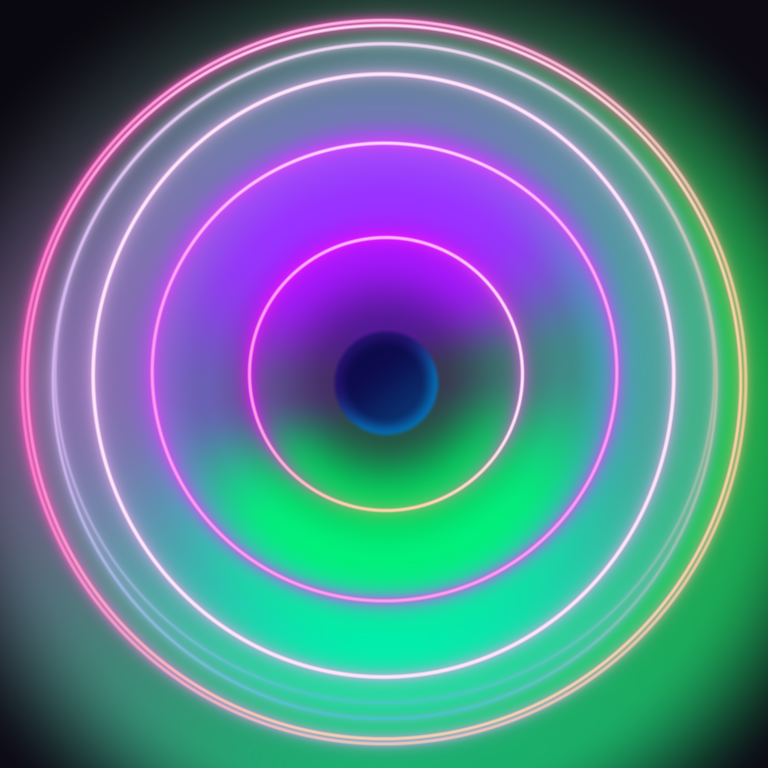
Write a WebGL 2 fragment shader that draws this background.

```glsl
#version 300 es
precision highp float;
// Concentric neon rings over a violet-to-green radial field with a dark blue orb.
// The field blends four compass colours at each radius; thin ellipses with
// soft halos are laid over it, and the outside fades into a dark vignette.
uniform vec2 u_resolution;
out vec4 outColor;

const vec3 NIGHT = vec3(0.05, 0.04, 0.08);
const vec3 MAGENTA = vec3(0.95, 0.08, 1.0);
const vec3 PINK = vec3(1.0, 0.32, 0.75);
const vec3 PEACH = vec3(1.0, 0.83, 0.68);
const vec3 PALE = vec3(1.0, 0.90, 0.98);
const vec3 LILAC = vec3(0.76, 0.64, 0.88);

// Blend four colours by direction; a higher focus narrows the side colours.
vec3 compass(vec2 dir, float focus, vec3 top, vec3 right, vec3 bottom, vec3 left) {
    float side = pow(abs(dir.x), focus);
    return mix(dir.y > 0.0 ? top : bottom, dir.x > 0.0 ? right : left, side);
}

// Signed distance to an ellipse, close enough for nearly round rings.
float ellipseDistance(vec2 p, vec2 radii) {
    return (length(p / radii) - 1.0) * min(radii.x, radii.y);
}

// Lay a soft halo and a bright core along an ellipse.
vec3 addRing(vec3 base, vec2 p, vec2 radii, vec3 core, vec3 halo,
             float width, float spread, float strength) {
    float d = abs(ellipseDistance(p, radii));
    float pixel = 0.7 / min(u_resolution.x, u_resolution.y);
    float line = 1.0 - smoothstep(width - pixel, width + pixel + 0.0015, d);
    vec3 lit = mix(base, halo, 0.85 * strength * exp(-d / spread));
    return mix(lit, core, line * strength);
}

// Radial sequence of directional colours, split along a slightly tilted line.
vec3 colourField(vec2 p) {
    float r = length(p);
    vec2 dir = p / max(r, 0.0001);
    vec2 tilted = normalize(vec2(dir.x, dir.y - 0.10 * dir.x) + 0.00001);
    vec3 c = compass(tilted, 4.0, vec3(0.32, 0.10, 0.58), vec3(0.22, 0.22, 0.32),
                     vec3(0.15, 0.32, 0.27), vec3(0.27, 0.18, 0.40));
    vec3 inner = compass(tilted, 8.0, vec3(0.63, 0.09, 0.98), vec3(0.22, 0.45, 0.42),
                         vec3(0.0, 0.83, 0.37), vec3(0.36, 0.32, 0.56));
    vec3 middle = compass(tilted, 8.0, vec3(0.60, 0.20, 1.0), vec3(0.25, 0.54, 0.53),
                          vec3(0.0, 0.94, 0.48), vec3(0.41, 0.38, 0.70));
    vec3 edge = compass(dir, 4.0, vec3(0.60, 0.28, 0.98), vec3(0.20, 0.67, 0.68),
                        vec3(0.0, 0.94, 0.61), vec3(0.51, 0.40, 0.79));
    vec3 mist = compass(dir, 2.4, vec3(0.43, 0.49, 0.69), vec3(0.28, 0.64, 0.61),
                        vec3(0.0, 0.93, 0.67), vec3(0.51, 0.43, 0.69));
    vec3 outer = compass(dir, 2.4, vec3(0.33, 0.50, 0.53), vec3(0.25, 0.69, 0.53),
                         vec3(0.10, 0.86, 0.60), vec3(0.52, 0.43, 0.67));
    vec3 rim = compass(dir, 2.0, vec3(0.20, 0.44, 0.32), vec3(0.12, 0.76, 0.33),
                       vec3(0.11, 0.80, 0.50), vec3(0.49, 0.40, 0.58));
    c = mix(c, inner, smoothstep(0.065, 0.165, r));
    c = mix(c, middle, smoothstep(0.165, 0.235, r));
    c = mix(c, edge, smoothstep(0.235, 0.300, r));
    c = mix(c, mist, smoothstep(0.295, 0.350, r));
    c = mix(c, outer, smoothstep(0.350, 0.410, r));
    return mix(c, rim, smoothstep(0.415, 0.455, r));
}

// Dark sphere lit from the lower right.
vec3 addOrb(vec3 base, vec2 p, float radius) {
    float r = length(p) / radius;
    float facing = dot(p, vec2(0.6, -0.8)) / radius;
    vec3 body = mix(vec3(0.05, 0.04, 0.30), vec3(0.04, 0.19, 0.43),
                    smoothstep(-0.5, 0.9, facing));
    vec3 rim = mix(vec3(0.16, 0.07, 0.45), vec3(0.02, 0.46, 0.74),
                   smoothstep(-0.6, 0.6, facing));
    body = mix(body, rim, 0.85 * smoothstep(0.65, 1.0, r));
    return mix(base, body, 1.0 - smoothstep(0.93, 1.05, r));
}

void main() {
    vec2 uv = gl_FragCoord.xy / u_resolution;
    vec2 p = uv - vec2(0.502, 0.505);
    vec2 dir = p / max(length(p), 0.0001);
    vec3 colour = colourField(p);

    // Darkness outside the largest ring, heavier toward the top.
    float outside = smoothstep(0.455, 0.480, length(uv - vec2(0.5, 0.5025)));
    float fade = smoothstep(0.47, 0.67, length(uv - vec2(0.505, 0.445)));
    colour = mix(colour, NIGHT, outside * mix(0.15, 1.0, fade));
    float shade = smoothstep(0.38, 0.47, length(p)) * max(0.0, -dir.x * dir.y);
    colour *= 1.0 - 0.55 * shade * step(0.0, dir.y);

    // Outer pair of strands.
    vec3 warm = compass(dir, 2.0, PALE, PEACH, PEACH, vec3(1.0, 0.55, 0.82));
    vec3 warmHalo = compass(dir, 2.0, PINK, vec3(0.72, 0.70, 0.42), LILAC, PINK);
    for (int i = 0; i < 2; i++) {
        float radius = 0.4710 - 0.0065 * float(i);
        colour = addRing(colour, uv - vec2(0.5, 0.5025), vec2(radius),
                         warm, warmHalo, 0.0012, 0.006, 0.92);
    }

    // Two thin strands that drift apart near the bottom.
    vec3 thin = compass(dir, 2.0, PALE, vec3(0.74, 0.78, 0.62),
                        vec3(0.22, 0.78, 0.82), vec3(0.86, 0.74, 0.97));
    for (int i = 0; i < 2; i++) {
        float drift = float(i);
        colour = addRing(colour, uv - vec2(0.501, 0.5035 + 0.0105 * drift),
                         vec2(0.432 - 0.003 * drift, 0.4395 - 0.0105 * drift),
                         thin, mix(thin, LILAC, 0.6), 0.0010, 0.005, 0.75 - 0.25 * drift);
    }

    // Bright inner rings.
    colour = addRing(colour, uv - vec2(0.4993, 0.511), vec2(0.378, 0.3925),
                     PALE, vec3(0.88, 0.66, 0.92), 0.0015, 0.008, 1.0);
    vec3 hot = compass(dir, 2.0, vec3(1.0, 0.84, 1.0), vec3(1.0, 0.60, 0.95),
                       vec3(1.0, 0.62, 0.92), vec3(1.0, 0.60, 0.95));
    colour = addRing(colour, uv - vec2(0.5007, 0.5156), vec2(0.3025, 0.298),
                     hot, vec3(0.90, 0.28, 0.98), 0.0013, 0.010, 1.0);
    vec3 core = compass(dir, 2.0, vec3(1.0, 0.72, 1.0), PALE, PEACH, vec3(1.0, 0.60, 0.92));
    vec3 halo = compass(dir, 2.0, MAGENTA, vec3(0.85, 0.40, 0.85),
                        vec3(0.55, 0.74, 0.42), MAGENTA);
    colour = addRing(colour, uv - vec2(0.5026, 0.513), vec2(0.1777),
                     core, halo, 0.0013, 0.010, 1.0);

    outColor = vec4(addOrb(colour, uv - vec2(0.503, 0.501), 0.068), 1.0);
}
```
